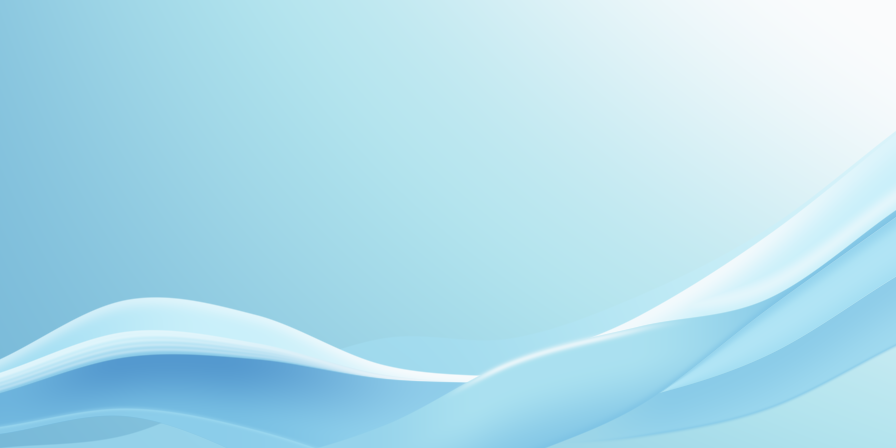
Reproduce this background procedurally as a WebGL 1 fragment shader.

```glsl
precision highp float;
uniform vec2 u_resolution;

#define DEEP vec3(0.45, 0.71, 0.84)
#define AQUA vec3(0.69, 0.89, 0.93)
#define WHITE vec3(0.98, 0.985, 0.99)
#define ICE vec3(0.79, 0.94, 0.98)
#define SKY vec3(0.64, 0.87, 0.95)
#define AZURE vec3(0.47, 0.75, 0.89)
#define COBALT vec3(0.33, 0.60, 0.81)
#define STRANDS 4

// Cubic interpolation weight of a knot at signed distance d
vec4 knotWeight(vec4 d) {
  d = abs(d);
  vec4 inner = (1.5 * d - 2.5) * d * d + 1.0;
  vec4 outer = ((2.5 - 0.5 * d) * d - 4.0) * d + 2.0;
  return mix(inner, outer, step(1.0, d)) * step(d, vec4(2.0));
}

// Smooth height through eight evenly spaced knots, extended at both ends
float curve(float x, vec4 a, vec4 b) {
  float t = x * 7.0;
  vec4 ends = knotWeight(vec4(t + 1.0, t - 8.0, 9.0, 9.0));
  return dot(a, knotWeight(t - vec4(0.0, 1.0, 2.0, 3.0)))
       + dot(b, knotWeight(t - vec4(4.0, 5.0, 6.0, 7.0)))
       + ends.x * (2.0 * a.x - a.y) + ends.y * (2.0 * b.w - b.z);
}

// Antialiased area under a height
float below(float y, float edge) {
  float px = 1.0 / u_resolution.y;
  return smoothstep(-px, px, edge - y);
}

float band(float y, float top, float bottom) {
  return below(y, top) * (1.0 - below(y, bottom));
}

float glow(float d, float width) {
  return exp(-d * d / (width * width));
}

vec3 backdrop(vec2 p) {
  float light = p.x * (0.5 + 0.55 * p.y) + 0.18 * p.y;
  vec3 col = mix(DEEP, AQUA, smoothstep(-0.12, 0.56, light));
  return mix(col, WHITE, smoothstep(0.38, 1.18, light));
}

// Pale and blue waves on the left
vec3 leftWaves(vec3 col, vec2 p) {
  float x = p.x, y = p.y;
  float crest = curve(x, vec4(0.198, 0.331, 0.297, 0.185), vec4(0.158, 0.15, 0.15, 0.15));
  float fold = curve(x, vec4(0.168, 0.260, 0.234, 0.163), vec4(0.14, 0.12, 0.12, 0.12));
  float blue = curve(x, vec4(0.122, 0.203, 0.198, 0.154), vec4(0.14, 0.1, 0.1, 0.1));
  float strand = curve(x, vec4(0.047, 0.088, 0.040, -0.06), vec4(-0.2));
  float hem = curve(x, vec4(0.031, 0.070, -0.03, -0.2), vec4(-0.3));
  float reach = 1.0 - smoothstep(0.55, 0.59, x);

  // Pale upper sheet with its fold
  vec3 pale = mix(SKY, ICE, smoothstep(0.0, 0.25, x));
  pale = mix(pale, WHITE, 0.45 * glow(y - crest, 0.022) + 0.5 * smoothstep(0.25, 0.5, x));
  vec3 under = mix(AZURE, ICE, smoothstep(-0.02, 0.05, y - blue));
  under = mix(under, WHITE, 0.5 * glow(y - fold, 0.012));
  for (int i = 1; i <= STRANDS; i++) {
    float line = mix(blue, fold, float(i) / float(STRANDS + 1));
    under = mix(under, WHITE, 0.3 * glow(y - line, 0.004));
  }
  pale = mix(pale, under, below(y, fold));
  col = mix(col, pale, band(y, crest, blue) * reach);

  // Blue lower sheet
  float depth = blue - y;
  vec3 body = mix(COBALT, AZURE, smoothstep(0.01, 0.15, depth));
  body = mix(body, AZURE, 0.7 * (1.0 - smoothstep(0.0, 0.14, x)));
  body = mix(body, SKY, 0.75 * smoothstep(0.24, 0.5, x));
  body = mix(body, SKY, 0.45 * band(y, strand, hem) + 0.3 * glow(y - strand, 0.005));
  return mix(col, body, band(y, blue, hem) * reach);
}

// Translucent ribbons sweeping up to the right
vec3 rightRibbons(vec3 col, vec2 p, float top) {
  float x = p.x, y = p.y;
  float fold = curve(x, vec4(-0.3, -0.3, -0.25, -0.15), vec4(-0.03, 0.095, 0.31, 0.515));
  float middle = curve(x, vec4(-0.3, -0.2, -0.1, 0.0), vec4(0.06, 0.112, 0.208, 0.383));
  float hem = curve(x, vec4(-0.2, -0.15, -0.1, -0.04), vec4(0.0, 0.026, 0.088, 0.229));

  // Lowest veil
  vec3 veil = mix(AZURE, SKY, 0.25 + 0.5 * smoothstep(0.0, 0.15, middle - y));
  float veilMask = band(y, middle, hem) * smoothstep(0.6, 0.76, x);
  col = mix(col, veil, 0.85 * veilMask);
  col = mix(col, AZURE, 0.4 * glow(y - hem, 0.004) * smoothstep(0.62, 0.75, x));

  // Middle ribbon
  float across = clamp((fold - y) / max(fold - middle, 0.01), 0.0, 1.0);
  vec3 satin = mix(SKY, ICE, 0.35 * sin(across * 3.14));
  satin = mix(satin, AZURE, 0.3 * (1.0 - smoothstep(0.0, 0.3, across)));
  col = mix(col, satin, band(y, fold, middle));

  // Main body
  float depth = top - y;
  vec3 body = mix(mix(AQUA, SKY, 0.5), AZURE, 0.75 * smoothstep(0.06, 0.23, depth));
  body = mix(body, AZURE, 0.65 * smoothstep(0.7, 0.9, x) + 0.4 * smoothstep(0.54, 0.4, x));
  body = mix(body, AZURE, 0.5 * glow(y - fold, 0.012));
  col = mix(col, body, band(y, top, fold));
  float rim = smoothstep(0.49, 0.56, x) * (1.0 - smoothstep(0.66, 0.78, x));
  return mix(col, WHITE, 0.75 * rim * glow(depth - 0.006, 0.008));
}

void main() {
  vec2 p = gl_FragCoord.xy / u_resolution;
  vec3 col = backdrop(p);
  float top = curve(p.x, vec4(-0.04, -0.04, -0.03, 0.05), vec4(0.195, 0.271, 0.333, 0.531));

  // Distant veil and its bright sheet
  float veil = curve(p.x, vec4(0.0, 0.03, 0.15, 0.245), vec4(0.245, 0.341, 0.49, 0.708));
  float sheet = curve(p.x, vec4(-0.3, -0.25, -0.15, 0.0), vec4(0.17, 0.296, 0.475, 0.70));
  col = mix(col, mix(SKY, ICE, smoothstep(0.45, 0.9, p.x)), 0.6 * band(p.y, veil, top));
  float sheen = glow(p.y - sheet, 0.06) * (1.0 - 0.55 * smoothstep(0.8, 1.0, p.x));
  sheen = max(sheen, 0.6 * glow(p.y - top - 0.03, 0.022));
  col = mix(col, mix(ICE, WHITE, 0.85 * sheen), band(p.y, sheet, top));

  col = leftWaves(col, p);
  col = rightRibbons(col, p, top);
  gl_FragColor = vec4(col, 1.0);
}
```
